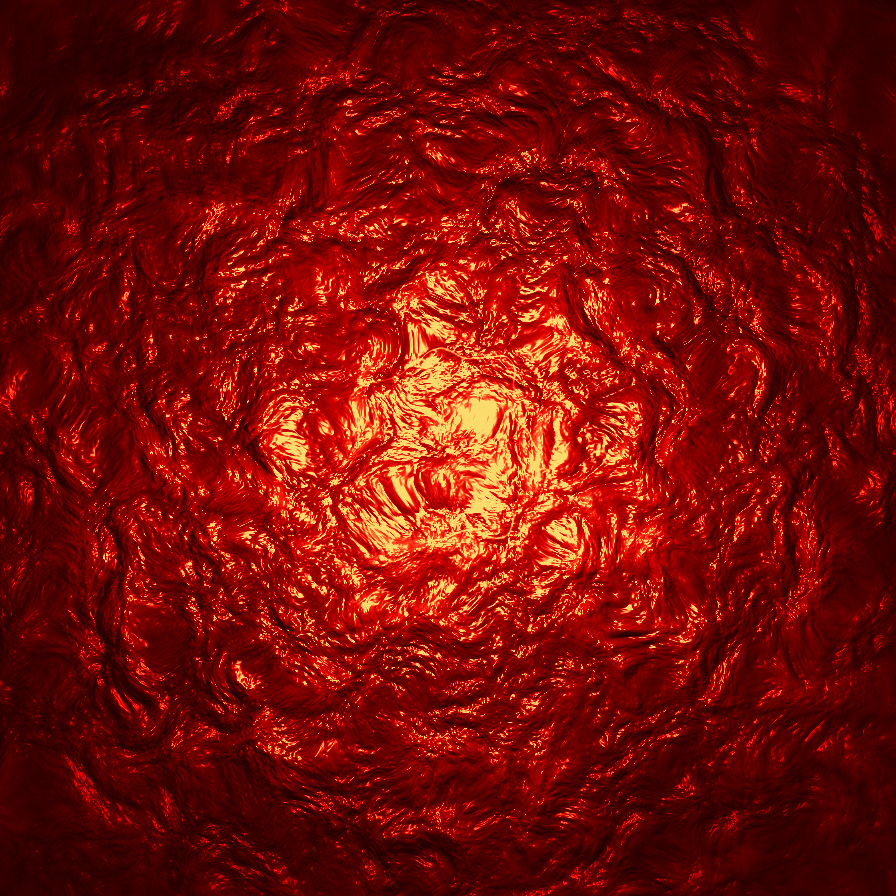
Write a Shadertoy shader that draws this background.

```glsl
// Wrinkled molten red surface lit by a hot glow above its centre.

const float LUMP_FREQ    = 13.0;   // lumps across the canvas
const int   OCTAVES      = 5;
const float GAIN         = 0.46;   // weight of each finer octave
const float WARP         = 0.3;    // bending of the lumps
const float RELIEF       = 0.033;  // height of the lumps
const float SLOPE_STEP   = 0.0015; // sampling distance for the normal
const float LIGHT_HEIGHT = 0.30;
const float GLOW_FALLOFF = 4.6;
const float GLINT_FALLOFF = 3.0;
const float AMBIENT      = 0.18;
const float DIFFUSE      = 0.84;
const float GLINT        = 1.35;
const float SEAM_RADIUS  = 0.105;  // wavy bright seam round the core
const float SEAM_WIDTH   = 0.0026;
const vec3  HOT_COLOUR   = vec3(0.98, 0.86, 0.42);

// Integer hash of a lattice cell, 0 to 1
float hash(ivec2 cell) {
    uvec2 q = uvec2(cell) * uvec2(1597334673u, 3812015801u);
    uint n = (q.x ^ q.y) * 1597334673u;
    n = (n ^ (n >> 15)) * 2246822519u;
    n ^= n >> 13;
    return float(n >> 8) / 16777216.0;
}

// Random slope at a lattice corner, applied to the offset from it
float cornerSlope(ivec2 cell, vec2 offset) {
    vec2 slope = 2.0 * vec2(hash(cell), hash(cell + ivec2(1013, 71))) - 1.0;
    return dot(slope, offset);
}

// Gradient noise, roughly -1 to 1
float noise(vec2 p) {
    ivec2 i = ivec2(floor(p));
    vec2 f = fract(p);
    vec2 u = f * f * f * (f * (f * 6.0 - 15.0) + 10.0);
    float low  = mix(cornerSlope(i, f),
                     cornerSlope(i + ivec2(1, 0), f - vec2(1.0, 0.0)), u.x);
    float high = mix(cornerSlope(i + ivec2(0, 1), f - vec2(0.0, 1.0)),
                     cornerSlope(i + ivec2(1, 1), f - vec2(1.0, 1.0)), u.x);
    return 1.7 * mix(low, high, u.y);
}

// Rounded lumps parted by creases, with finer wrinkles on top
float surfaceHeight(vec2 p) {
    const mat2 turn = mat2(0.8, 0.6, -0.6, 0.8);
    vec2 q = p * LUMP_FREQ + 31.0;
    q += WARP * vec2(noise(q), noise(q + 57.0));
    float sum = 0.0;
    float weight = 0.5;
    for (int i = 0; i < OCTAVES; i++) {
        float n = noise(q);
        sum += weight * sqrt(n * n + 0.01);
        q = turn * q * 2.03 + 17.3;
        weight *= GAIN;
    }
    return sum;
}

// Heat to colour: dark red, red, orange, pale yellow
vec3 heatColour(float heat) {
    float red = HOT_COLOUR.r * min(heat, 1.0);
    float green = HOT_COLOUR.g * smoothstep(0.82, 1.55, heat);
    float blue = HOT_COLOUR.b * smoothstep(0.82, 1.55, heat);
    return vec3(red, green, blue);
}

void mainImage(out vec4 fragColor, in vec2 fragCoord) {
    vec2 p = (fragCoord - 0.5 * iResolution.xy) / min(iResolution.x, iResolution.y);
    float r = length(p);

    // Surface normal, softer towards the corners
    float h = surfaceHeight(p);
    vec2 slope = vec2(surfaceHeight(p + vec2(SLOPE_STEP, 0.0)),
                      surfaceHeight(p + vec2(0.0, SLOPE_STEP))) - h;
    float relief = RELIEF * mix(1.0, 0.6, smoothstep(0.42, 0.68, r));
    vec3 normal = normalize(vec3(-slope * relief / SLOPE_STEP, 1.0));

    // Light above the centre, seen from straight above
    vec3 toLight = normalize(vec3(-p, LIGHT_HEIGHT));
    vec3 halfway = normalize(toLight + vec3(0.0, 0.0, 1.0));
    float diffuse = max(dot(normal, toLight), 0.0);
    float sharpness = mix(26.0, 80.0, smoothstep(0.03, 0.28, r));
    float glint = pow(max(dot(normal, halfway), 0.0), sharpness);

    // Dark creases and broad mottling
    float shade = mix(0.78, 1.14, smoothstep(0.08, 0.4, h));
    shade *= 1.0 + 0.22 * noise(p * 6.0 + 11.0);

    float heat = AMBIENT * shade
               + DIFFUSE * shade * diffuse * exp(-GLOW_FALLOFF * r * r)
               + GLINT * glint * exp(-GLINT_FALLOFF * r * r);

    // Wandering seam around the core
    float seam = abs(r + 0.035 * noise(p * 13.0 + 5.0)
                       + 0.008 * noise(p * 40.0 + 9.0) - SEAM_RADIUS);
    float seamMask = smoothstep(-0.3, 0.2, noise(p * 12.0 + 43.0));
    heat += 0.6 * seamMask * (1.0 - smoothstep(0.0, SEAM_WIDTH, seam));

    fragColor = vec4(heatColour(heat), 1.0);
}
```
